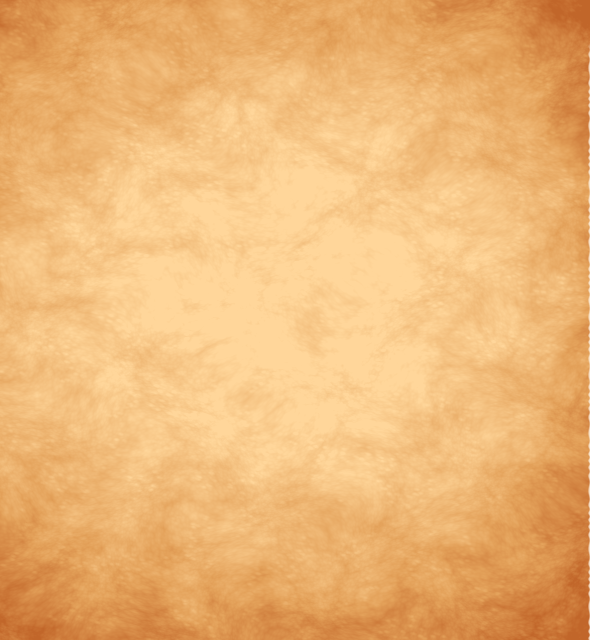
Give the GLSL for this texture, as a Shadertoy shader.

```glsl
#define GLOW_CENTRE vec2(0.47, 0.53)
#define FALLOFF vec2(8.0, 14.0)
#define MOTTLE_SCALE 7.0
#define MOTTLE_STRENGTH 1.25
#define FLECK_STRENGTH 0.55
#define EDGE_SHADE 1.2
#define PALE vec3(0.99, 0.82, 0.58)
#define AMBER vec3(0.89, 0.63, 0.35)
#define RUST vec3(0.77, 0.42, 0.18)

vec2 hash22(vec2 p) {
    vec3 q = fract(p.xyx * vec3(0.1031, 0.1030, 0.0973));
    q += dot(q, q.yzx + 33.33);
    return fract((q.xx + q.yz) * q.zy);
}

// Distance to the nearest scattered cell point
float cellular(vec2 p) {
    vec2 cell = floor(p), local = fract(p);
    float nearest = 4.0;
    for (int y = -1; y <= 1; y++) {
        for (int x = -1; x <= 1; x++) {
            vec2 offset = vec2(x, y);
            vec2 d = offset + hash22(cell + offset + 40.0) - local;
            nearest = min(nearest, dot(d, d));
        }
    }
    return sqrt(nearest);
}

// Layered cells, from broad stains to fine fibres
float paperMottle(vec2 p) {
    p += 0.012 * sin(p.yx * 23.0 + 2.0 * sin(p * 17.0));
    p *= MOTTLE_SCALE * vec2(1.0, 1.4);
    float sum = 0.0, amplitude = 1.0;
    for (int i = 0; i < 6; i++) {
        sum += amplitude * (cellular(p) - 0.46);
        p = mat2(0.96, 0.28, -0.28, 0.96) * p * 1.9 + 7.3;
        amplitude *= 0.8;
    }
    return sum;
}

// Sparse pale fibres, slightly slanted
float paperFlecks(vec2 p) {
    p = mat2(0.97, 0.24, -0.24, 0.97) * p;
    float speck = 1.0 - smoothstep(0.05, 0.4, cellular(p * vec2(55.0, 110.0)));
    return speck * smoothstep(0.35, 0.7, cellular(p * 19.0 + 5.0));
}

// Tone 0 is palest, tone 5 is darkest
vec3 parchment(float tone) {
    vec3 warm = mix(PALE, AMBER, clamp(tone / 2.8, -0.1, 1.0));
    return mix(warm, RUST, clamp((tone - 2.8) / 2.4, 0.0, 1.1));
}

void mainImage(out vec4 fragColor, in vec2 fragCoord) {
    vec2 uv = fragCoord / iResolution.xy;
    vec2 p = fragCoord / iResolution.y;

    // Central glow, darker toward the borders
    vec2 d = uv - GLOW_CENTRE;
    float tone = dot(d * d, FALLOFF) - 0.25;
    tone += EDGE_SHADE * exp((uv.x - 1.0) / 0.045);
    tone -= 0.22 * max(tone - 3.5, 0.0);

    // Mottled surface
    tone += MOTTLE_STRENGTH * paperMottle(p);
    tone -= FLECK_STRENGTH * paperFlecks(p);
    vec3 colour = parchment(tone);

    // Ragged pale sliver along the right border
    float ragged = 0.0015 + 0.001 * sin(uv.y * 410.0 + 3.0 * sin(uv.y * 67.0));
    float pixel = 1.0 / iResolution.x;
    float sliver = smoothstep(-pixel, pixel, uv.x - 1.0 + ragged);
    sliver *= 1.0 - smoothstep(0.91, 0.94, uv.y);
    colour = mix(colour, vec3(1.0, 0.96, 0.9), 0.8 * sliver);

    fragColor = vec4(colour, 1.0);
}
```
